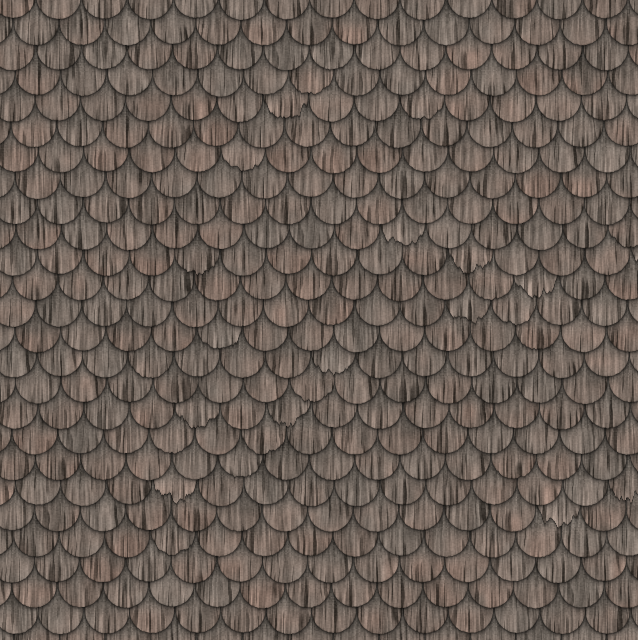
Give the GLSL for this texture, as a Shadertoy shader.

```glsl
// Weathered wooden fish-scale shingles: 14 across, 25 overlapping rows.
// Rows are painted from low to high; each shingle is a U-shaped distance field
// with fine vertical grain, slits, a contact shadow and at times a splintered tip.

const float COLUMNS = 14.0;
const float ROWS = 25.0;
const float RADIUS = 0.485;            // in shingle widths
const vec2 GRID_PHASE = vec2(0.30, 0.25);

const vec3 DARK_WOOD = vec3(0.165, 0.148, 0.132);
const vec3 PALE_WOOD = vec3(0.64, 0.59, 0.56);
const vec3 WARM_TINT = vec3(1.045, 0.975, 0.935);
const vec3 MOSS_TINT = vec3(0.98, 0.995, 0.98);

float hash(vec2 p) {
    return fract(sin(dot(p, vec2(127.1, 311.7))) * 43758.5453);
}

float noise(vec2 p) {
    vec2 i = floor(p), f = fract(p);
    f = f * f * (3.0 - 2.0 * f);
    float low = mix(hash(i), hash(i + vec2(1, 0)), f.x);
    float high = mix(hash(i + vec2(0, 1)), hash(i + vec2(1, 1)), f.x);
    return mix(low, high, f.y);
}

// Signed distance to a shingle: half circle below, straight sides above.
float shingleDistance(vec2 q, float radius) {
    return length(vec2(q.x, min(q.y, 0.0))) - radius;
}

// Height by which the tip is eaten away, in ragged vertical splinters.
float splinterHeight(float x, float seed, float damage) {
    float coarse = noise(vec2(x * 10.0 + seed, seed));
    float fine = noise(vec2(x * 24.0, seed + 7.0));
    return 0.016 * fine + damage * (0.28 * coarse * coarse + 0.13 * fine);
}

// Thin dark slits between the fibers, wider toward the tip.
float slitMask(float x, float y, float seed, float tip) {
    float field = noise(vec2(x * 24.0 + seed * 2.0, y * 1.1 - seed));
    float width = mix(0.12, 0.27, tip);
    return 1.0 - smoothstep(width - 0.08, width + 0.10, field);
}

// Wood colour at q, measured from the centre of the shingle's arc.
vec3 woodColor(vec2 q, float edge, float seed, float damage) {
    float tip = 1.0 - smoothstep(-0.2, 0.4, q.y);
    float x = q.x * (1.0 + 0.15 * q.y) + 0.02 * noise(q * 3.0 + seed);

    // Grain at two scales, and speckle on the sheltered upper part
    float grain = noise(vec2(x * 23.0 + seed, q.y * 1.6 + seed));
    float fiber = noise(vec2(x * 40.0 - seed, q.y * 4.0));
    float speckle = noise(q * 34.0 + seed);
    float stain = noise(q * vec2(3.5, 2.5) + seed * 1.7);
    float slit = slitMask(x, q.y, seed, tip);

    float tone = 0.575 + 0.06 * (hash(vec2(seed, 3.0)) - 0.5);
    tone += mix(0.22, 0.42, tip) * (grain - 0.5) + 0.26 * (fiber - 0.5);
    tone += mix(0.30, 0.12, tip) * (speckle - 0.5) + 0.13 * (stain - 0.5);
    tone += 0.07 * tip - mix(0.16, 0.40, tip) * slit;
    tone += damage * 0.22 * tip * smoothstep(0.4, 0.8, grain);
    tone -= 0.14 * smoothstep(-0.035, 0.0, edge);      // rounded rim

    float warmth = tip * mix(0.3, 1.0, hash(vec2(seed, 9.0))) * (0.5 + stain);
    vec3 tint = mix(MOSS_TINT, WARM_TINT, clamp(warmth, 0.0, 1.2));
    return mix(DARK_WOOD, PALE_WOOD, clamp(tone, 0.0, 1.1)) * tint;
}

// Paint the nearest shingle of one row, and its shadow, over the color below.
vec3 paintRow(vec3 under, vec2 p, float row, float rowHeight, float pixel) {
    float shift = GRID_PHASE.x + 0.5 * mod(row, 2.0) + 0.10 * (hash(vec2(row, 5.0)) - 0.5);
    float column = floor(p.x - shift + 0.5);
    vec2 id = vec2(column, row);
    float seed = 60.0 * hash(id + 0.37);

    vec2 jitter = vec2(0.03, 0.05) * (vec2(hash(id + 11.0), hash(id + 23.0)) - 0.5);
    vec2 center = vec2(column + shift, (row + GRID_PHASE.y) * rowHeight + RADIUS) + jitter;
    vec2 q = p - center;

    // Broken shingles gather in patches
    float patchiness = noise(id * vec2(0.30, 0.22) + 4.0);
    float damage = smoothstep(1.08, 1.40, hash(id + 41.0) + 0.45 * patchiness);

    vec2 worn = q - vec2(0.0, splinterHeight(q.x, seed, damage));
    float edge = shingleDistance(worn, RADIUS);
    float gap = max(edge, 0.0);
    float shadow = 0.50 * exp(-gap / 0.035) + 0.20 * exp(-gap / 0.10);
    float cover = clamp(0.5 - edge / pixel, 0.0, 1.0);
    return mix(under * (1.0 - shadow), woodColor(q, edge, seed, damage), cover);
}

void mainImage(out vec4 fragColor, in vec2 fragCoord) {
    // One unit is one shingle width
    vec2 p = fragCoord / iResolution.xy * COLUMNS;
    float pixel = COLUMNS / iResolution.y;
    float rowHeight = COLUMNS / ROWS;
    float firstRow = floor(p.y / rowHeight);

    vec3 color = DARK_WOOD;
    for (int i = -3; i <= 1; i++) {
        color = paintRow(color, p, firstRow + float(i), rowHeight, pixel);
    }

    // Broad weathering across the whole roof
    color *= 0.99 + 0.05 * noise(p * 0.45 + 2.0);
    fragColor = vec4(color, 1.0);
}
```
